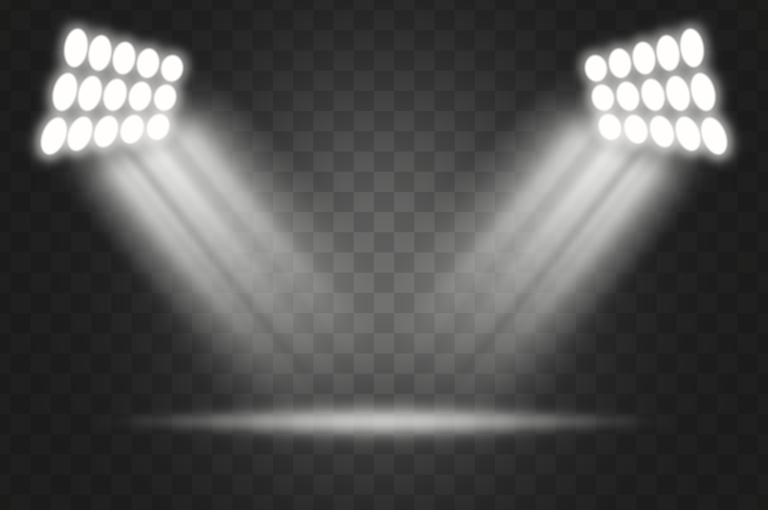
Reproduce this background procedurally as a Shadertoy shader.

```glsl
// Two banks of stadium lamps shining down across a dim checkered backdrop.
// Lamps are tilted ellipses on a skewed grid; each beam is a soft, streaked
// band; the floor pool is a blurred ellipse. One unit is the canvas height.

const vec3 TINT = vec3(1.0, 0.998, 0.992);
const float CELL = 0.0396;
const vec2 BEAM_ORIGIN = vec2(0.665, 0.706);
const vec2 BEAM_DIR = vec2(-0.62, -0.785);

float hash(float n) {
    n = fract(n * 0.1031);
    n *= n + 33.33;
    return fract(n * (n + n));
}

float noise(float x) {
    float i = floor(x);
    return mix(hash(i), hash(i + 1.0), smoothstep(0.0, 1.0, x - i));
}

// Adds light without exceeding white
float screen(float base, float light) {
    return 1.0 - (1.0 - base) * (1.0 - clamp(light, 0.0, 1.0));
}

// Antialiased checker, +1 or -1, anchored at the top centre
float checker(vec2 p, float pixel) {
    vec2 cell = vec2(p.x, 1.0 - p.y) / CELL;
    vec2 tri = abs(fract(cell * 0.5) - 0.5) - 0.25;
    vec2 wave = clamp(tri * 2.0 * CELL / pixel, -0.5, 0.5) * 2.0;
    return -wave.x * wave.y;
}

float backdrop(vec2 p, float pixel) {
    vec2 g = (p - vec2(0.0, 0.47)) / vec2(0.34, 0.38);
    float level = 0.112 + 0.285 * exp(-dot(g, g));
    return level * (1.0 + 0.07 * checker(p, pixel));
}

// Light band for the right-hand bank; mirror p.x for the left
float beam(vec2 p) {
    vec2 r = p - BEAM_ORIGIN;
    float along = dot(r, BEAM_DIR);
    float across = dot(r, vec2(BEAM_DIR.y, -BEAM_DIR.x));
    float start = smoothstep(-0.02, 0.13, along - 0.2 * across);
    float fade = 1.0 - smoothstep(0.12, 0.82, along);
    float soft = 0.04 * clamp(along, 0.0, 1.0);
    float band = smoothstep(-0.02 - soft, 0.12, across)
               * (1.0 - smoothstep(0.19, 0.37 + soft, across));
    float streaks = 0.65 * noise(across * 24.0 + 3.0)
                  + 0.35 * noise(across * 62.0 + 11.0);
    return 0.95 * start * fade * band * mix(0.68, 1.05, streaks);
}

// Approximate signed distance to a tilted ellipse
float ellipse(vec2 p, vec2 radii, float tilt) {
    float c = cos(tilt), s = sin(tilt);
    vec2 q = vec2(c * p.x + s * p.y, c * p.y - s * p.x);
    float k = length(q / radii);
    return k * (k - 1.0) / max(length(q / (radii * radii)), 0.001);
}

// Returns lamp coverage in x and halo strength in y
vec2 lampBank(vec2 p, float pixel) {
    float cover = 0.0, halo = 0.0;
    for (int j = 0; j < 3; j++) {
        for (int i = 0; i < 5; i++) {
            float row = float(j), col = float(i);
            vec2 centre = vec2(0.604 + 0.0216 * row, 0.906 - 0.0863 * row);
            centre -= col * vec2(0.0471 + 0.002 * row, 0.010 - 0.0072 * row);
            vec2 radii = mix(vec2(0.0212, 0.0365), vec2(0.0200, 0.0245), col / 4.0);
            float d = ellipse(p - centre, radii, 0.14 + 0.12 * row);
            cover = max(cover, 1.0 - smoothstep(-pixel, pixel + 0.003, d));
            float reach = max(d, 0.0) / 0.017;
            halo = screen(halo, (0.42 + 0.06 * row) * exp(-reach * reach));
        }
    }
    return vec2(cover, halo);
}

float floorPool(vec2 p) {
    vec2 r = p - vec2(0.0, 0.174);
    float wide = 1.0 - smoothstep(0.0, 0.59, abs(r.x));
    float thickness = mix(0.012, 0.028, wide);
    float core = exp(-r.y * r.y / (thickness * thickness));
    return 0.68 * wide * core;
}

void mainImage(out vec4 fragColor, in vec2 fragCoord) {
    float pixel = 1.0 / iResolution.y;
    vec2 p = (fragCoord - vec2(0.5 * iResolution.x, 0.0)) * pixel;
    vec2 mirrored = vec2(abs(p.x), p.y);

    float light = backdrop(p, pixel);
    light = screen(light, beam(p));
    light = screen(light, beam(vec2(-p.x, p.y)));
    light = screen(light, floorPool(p));

    vec2 lamps = lampBank(mirrored, pixel);
    light = screen(light, lamps.y);
    light = mix(light, 1.0, lamps.x);
    fragColor = vec4(light * TINT, 1.0);
}
```
